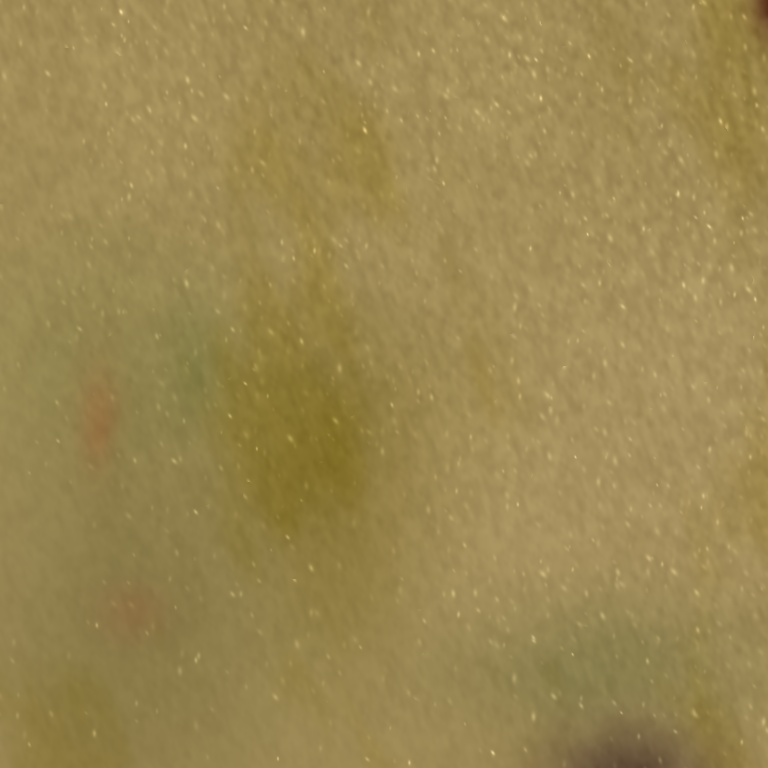
Reproduce this texture procedurally as a Shadertoy shader.

```glsl
float hash(vec2 p) {
    vec3 q = fract(p.xyx * vec3(0.1031, 0.1030, 0.0973));
    q += dot(q, q.yzx + 33.33);
    return fract((q.x + q.y) * q.z);
}

float noise(vec2 p) {
    vec2 i = floor(p), f = fract(p);
    f = f * f * (3.0 - 2.0 * f);
    return mix(mix(hash(i), hash(i + vec2(1, 0)), f.x),
               mix(hash(i + vec2(0, 1)), hash(i + vec2(1, 1)), f.x), f.y);
}

float fbm(vec2 p) {
    float sum = 0.0, gain = 0.5;
    for (int i = 0; i < 4; i++) {
        sum += gain * noise(p);
        p = mat2(1.6, 1.2, -1.2, 1.6) * p + 7.3;
        gain *= 0.5;
    }
    return sum / 0.9375;
}

// Soft elliptical patch
float patchAt(vec2 p, vec2 centre, vec2 radius) {
    vec2 d = (p - centre) / radius;
    return exp(-dot(d, d));
}

// Scattered soft oval flecks, a few of them bright
float flecks(vec2 p, float scale, float density) {
    vec2 g = p * scale, cell = floor(g);
    float light = 0.0;
    for (int y = -1; y <= 1; y++)
    for (int x = -1; x <= 1; x++) {
        vec2 id = cell + vec2(x, y);
        float seed = hash(id + 91.7);
        vec2 d = g - id - vec2(hash(id + 13.1), hash(id + 57.9));
        float turn = (hash(id + 31.3) - 0.5) * 0.9;
        d = mat2(cos(turn), sin(turn), -sin(turn), cos(turn)) * d;
        d /= mix(vec2(0.13, 0.22), vec2(0.24, 0.46), hash(id + 72.5));
        float strength = 0.3 + 0.9 * pow(hash(id + 5.7), 5.0);
        light += strength * step(seed, density) * exp(-dot(d, d) * 1.6);
    }
    return light;
}

void mainImage(out vec4 fragColor, in vec2 fragCoord) {
    vec2 uv = fragCoord / iResolution.xy;
    vec2 warped = uv + 0.07 * (vec2(fbm(uv * 5.0 + 3.0), fbm(uv * 5.0 + 19.0)) - 0.5);
    vec2 grainUv = mat2(0.94, -0.34, 0.34, 0.94) * uv + 4.0;

    // Broad mottling
    vec3 color = vec3(0.635, 0.553, 0.347);
    color += vec3(0.07, 0.065, 0.06) * (fbm(uv * vec2(5.0, 3.5) + 11.0) - 0.5);
    float ochre = fbm(vec2(grainUv.x * 9.0, grainUv.y * 3.5));
    color -= vec3(0.03, 0.035, 0.075) * smoothstep(0.5, 0.8, ochre);
    color += vec3(0.03, 0.025, 0.035) * patchAt(warped, vec2(0.85, 0.4), vec2(0.3, 0.28));

    // Olive and green shadows
    color -= vec3(0.085, 0.06, 0.05) * patchAt(warped, vec2(0.17, 0.2), vec2(0.24, 0.24));
    color -= vec3(0.05, 0.025, 0.03) * patchAt(warped, vec2(0.12, 0.53), vec2(0.25, 0.16));
    color -= vec3(0.075, 0.07, 0.105) * patchAt(warped, vec2(0.43, 0.33), vec2(0.09, 0.17));
    color -= vec3(0.04, 0.035, 0.05) * patchAt(warped, vec2(0.47, 0.47), vec2(0.16, 0.1));
    color -= vec3(0.06, 0.03, 0.03) * patchAt(warped, vec2(0.26, 0.52), vec2(0.04, 0.07));
    color -= vec3(0.10, 0.06, 0.05) * patchAt(warped, vec2(0.78, 0.13), vec2(0.19, 0.09));

    // Russet marks and dark edge spots
    color += vec3(0.02, -0.06, -0.04) * patchAt(warped, vec2(0.13, 0.46), vec2(0.025, 0.06));
    color += vec3(0.02, -0.03, -0.01) * patchAt(warped, vec2(0.16, 0.19), vec2(0.05, 0.04));
    color = mix(color, vec3(0.29, 0.21, 0.17), 0.85 * patchAt(warped, vec2(0.83, -0.01), vec2(0.1, 0.065)));
    color = mix(color, vec3(0.28, 0.10, 0.05), 0.9 * patchAt(uv, vec2(1.01, 1.0), vec2(0.028, 0.045)));

    // Fine slanted grain, calmer in the lower left
    float rough = smoothstep(0.1, 1.3, uv.x * 0.7 + uv.y * 0.85);
    float grain = noise(grainUv * vec2(115.0, 60.0)) + 0.6 * noise(grainUv * vec2(190.0, 120.0)) - 0.8;
    color += grain * mix(0.022, 0.065, rough) * vec3(1.0, 0.97, 0.8);

    // Pale flecks gathered in loose clusters
    float cluster = smoothstep(0.3, 0.7, fbm(uv * 9.0 + 40.0));
    float density = mix(0.08, 0.6, rough) * (0.35 + 0.65 * cluster);
    color += vec3(0.15, 0.145, 0.115) * flecks(grainUv, 62.0, density);
    color += vec3(0.24, 0.23, 0.19) * flecks(grainUv + 9.0, 85.0, density * 0.12);

    fragColor = vec4(color - 0.008, 1.0);
}
```
